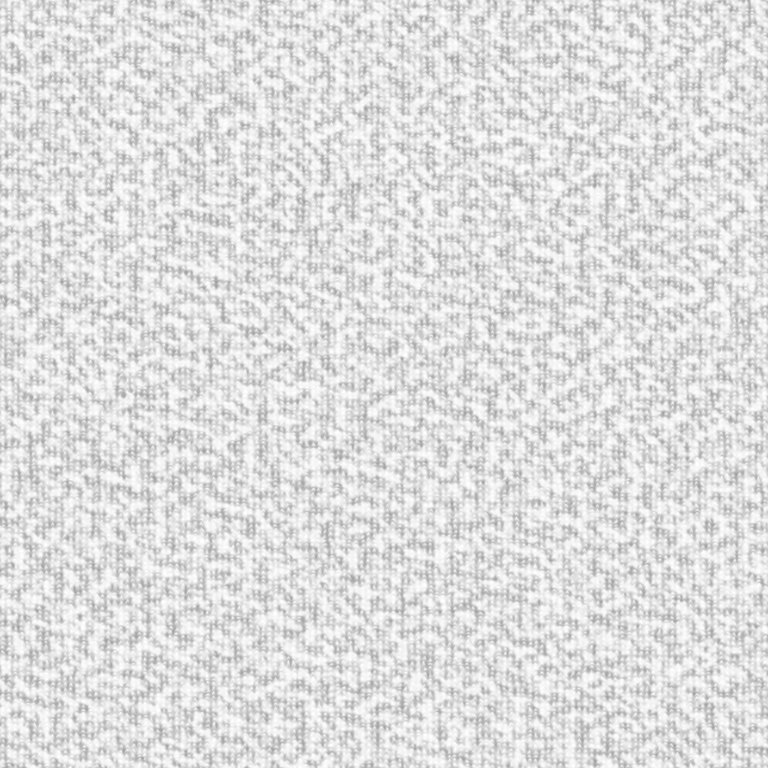
Reproduce this texture procedurally as a three.js fragment shader.

```glsl
// Pale grey melange knit: fine vertical wales crossed by small V-bent courses.
// Slanted gradient noise dyes the yarn in small soft flecks, uneven from stitch
// to stitch, and the stitch relief shows most in the dyed parts.

#define WALES 124.0
#define COURSES 150.0
#define FLECK_FREQ vec2(60.0, 76.0)
#define FLECK_SLANT 0.25
#define FIBRE_FREQ 240.0
#define DYE_DEPTH 0.07
#define STITCH_DEPTH 0.23
#define GROOVE_DEPTH 0.045
#define FIBRE_DEPTH 0.10
#define YARN_WHITE vec3(0.995)

varying vec2 vUv;

const float TAU = 6.2831853;

float hash(vec2 cell) {
  return fract(sin(dot(cell, vec2(127.1, 311.7))) * 43758.5453);
}

float valueNoise(vec2 p) {
  vec2 cell = floor(p);
  vec2 f = fract(p);
  f = f * f * (3.0 - 2.0 * f);
  float low = mix(hash(cell), hash(cell + vec2(1.0, 0.0)), f.x);
  float high = mix(hash(cell + vec2(0.0, 1.0)), hash(cell + vec2(1.0, 1.0)), f.x);
  return mix(low, high, f.y);
}

// Slope of the noise at one lattice corner
float ramp(vec2 cell, vec2 offset) {
  float angle = TAU * hash(cell);
  return dot(vec2(cos(angle), sin(angle)), offset);
}

// Gradient noise about zero, with little broad variation
float gradientNoise(vec2 p) {
  vec2 cell = floor(p);
  vec2 f = fract(p);
  vec2 s = f * f * f * (f * (f * 6.0 - 15.0) + 10.0);
  vec2 right = vec2(1.0, 0.0);
  vec2 up = vec2(0.0, 1.0);
  float low = mix(ramp(cell, f), ramp(cell + right, f - right), s.x);
  float high = mix(ramp(cell + up, f - up), ramp(cell + 1.0, f - 1.0), s.x);
  return mix(low, high, s.y);
}

// Dyed share of the yarn, in flecks that fall slightly to the right
float dyeAmount(vec2 p) {
  vec2 slanted = vec2(p.x, p.y + FLECK_SLANT * p.x) * FLECK_FREQ;
  float fleck = gradientNoise(slanted) + 0.55 * gradientNoise(slanted * 1.8 + 37.0);
  float stitchTone = valueNoise(p * vec2(WALES, COURSES) + 19.0) - 0.5;
  float broadTone = gradientNoise(p * 9.0 + 11.0);
  return smoothstep(-0.50, 0.56, fleck + 0.35 * stitchTone + 0.08 * broadTone);
}

// Shadow between stitches: 0 on top of a loop, 1 in the grooves
float stitchShadow(vec2 p) {
  float sway = valueNoise(p * 110.0 + 5.0) - 0.5;
  float lift = valueNoise(p * 100.0 + 53.0) - 0.5;
  float column = p.x * WALES + 0.35 * sway;
  float bend = abs(fract(column) - 0.5);
  float row = p.y * COURSES + 0.8 * bend + 0.9 * lift;
  float groove = 0.5 + 0.5 * cos(TAU * column);
  float gap = 0.5 + 0.5 * cos(TAU * row);
  return 1.0 - (1.0 - 0.85 * groove) * (1.0 - 0.6 * gap);
}

void main() {
  float dye = dyeAmount(vUv);
  float shadow = stitchShadow(vUv);
  float fibre = valueNoise(vUv * FIBRE_FREQ + 71.0) - 0.5;

  float darkening = dye * (DYE_DEPTH + STITCH_DEPTH * shadow);
  darkening += GROOVE_DEPTH * shadow + FIBRE_DEPTH * fibre * (0.3 + 0.7 * dye);
  gl_FragColor = vec4(clamp(YARN_WHITE - darkening, 0.0, 1.0), 1.0);
}
```
